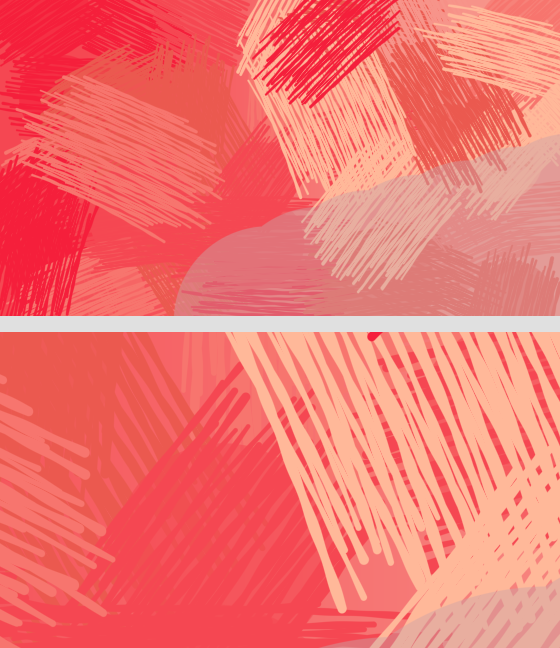
Top: the whole. Bottom: its middle third, enlarged.
This background is drawn by a Shadertoy shader. Its source:

```glsl
// Overlapping hatched crayon scribbles in crimson, coral and peach, with a dusky scalloped wash.
#define GRID_X 7
#define GRID_Y 5
#define SHUFFLE 12
#define SPACING 0.0165
#define STROKE_RADIUS 0.0043
#define STROKE_TILT 0.06
#define CROSS_TILT 0.09
#define BOW 0.12
#define DISC_SHARE 0.4
#define DUSK_AMOUNT 0.46
#define DUSK_COLOR vec3(0.80, 0.64, 0.65)
#define DUSK_RADIUS 0.3

const vec3 INKS[6] = vec3[6](
    vec3(0.96, 0.12, 0.23),   // crimson
    vec3(0.96, 0.28, 0.32),   // rose red
    vec3(0.92, 0.35, 0.31),   // coral
    vec3(0.97, 0.46, 0.43),   // salmon
    vec3(0.97, 0.58, 0.54),   // pink
    vec3(1.00, 0.72, 0.60));  // peach

float hash(vec2 p) {
    return fract(sin(dot(p, vec2(127.1, 311.7))) * 43758.5453);
}

float cover(float dist) {
    float px = 0.8 / iResolution.y;
    return 1.0 - smoothstep(-px, px, dist);
}

vec2 rotate(vec2 p, float a) {
    float c = cos(a), s = sin(a);
    return vec2(c * p.x + s * p.y, c * p.y - s * p.x);
}

// Distance to one family of ragged, nearly parallel strokes along x
float hatch(vec2 p, vec2 size, float seed) {
    p.y += BOW * p.x * p.x;
    float row = floor(p.y / SPACING);
    float dist = 1.0;
    for (int k = -2; k <= 2; k++) {
        float id = row + float(k);
        float across = (id + 0.5) * SPACING / size.y;
        if (abs(across) > 1.0) continue;
        vec2 key = vec2(id, seed);
        float shift = (hash(key + 0.3) - 0.5) * 0.35 * size.x;
        float reach = size.x * (0.7 + 0.3 * hash(key + 1.7)) * sqrt(1.0 - 0.6 * across * across);
        float tilt = (hash(key + 2.9) - 0.5) * STROKE_TILT;
        float mid = (id + 0.2 + 0.6 * hash(key + 4.1)) * SPACING;
        float radius = STROKE_RADIUS * (0.6 + 0.7 * hash(key + 5.3));
        radius *= 1.0 + 0.15 * sin(p.x * 90.0 + id * 2.0);
        vec2 q = vec2(p.x - shift, p.y - mid - tilt * p.x);
        q.x = max(abs(q.x) - reach, 0.0);
        dist = min(dist, length(q) - radius);
    }
    return dist;
}

// Two hatch passes at slightly different angles, like a hand going to and fro
void scribble(inout vec3 col, vec2 p, vec2 center, float degrees, vec2 size, vec3 ink, float seed) {
    p -= center;
    if (length(p) > length(size) * 1.25) return;
    p = rotate(p, radians(degrees));
    float dist = hatch(p, size, seed);
    dist = min(dist, hatch(rotate(p, CROSS_TILT), size * vec2(0.92, 1.0), seed + 17.0));
    col = mix(col, ink, cover(dist));
}

// Union of discs whose tops follow a rising curve
float duskWash(vec2 p) {
    float dist = 1.0;
    for (int i = 0; i < 7; i++) {
        float x = 0.85 + 0.16 * float(i);
        float top = 0.2 + 0.37 * pow((x - 0.7) / 1.08, 0.75);
        dist = min(dist, length(p - vec2(x, top - DUSK_RADIUS)) - DUSK_RADIUS);
    }
    return dist;
}

void mainImage(out vec4 fragColor, in vec2 fragCoord) {
    vec2 p = fragCoord / iResolution.y;
    float aspect = iResolution.x / iResolution.y;
    vec3 col = mix(INKS[1], INKS[4], smoothstep(0.1, 0.9, p.x / aspect));

    // Scattered patches in shuffled order, redder to the left
    int count = GRID_X * GRID_Y;
    for (int i = 0; i < count; i++) {
        int cell = (i * SHUFFLE) % count;
        vec2 id = vec2(cell % GRID_X, cell / GRID_X);
        vec2 jitter = vec2(hash(id + 0.7), hash(id + 9.2)) - 0.5;
        vec2 place = (id + 0.5 + 0.7 * jitter) / vec2(GRID_X, GRID_Y);
        vec2 center = place * vec2(aspect, 1.0);
        vec2 size = vec2(0.19 + 0.11 * hash(id + 3.3), 0.11 + 0.07 * hash(id + 6.1));
        float tone = 0.12 + 0.6 * place.x + 0.9 * (hash(id + 12.4) - 0.5);
        vec3 ink = INKS[int(clamp(tone, 0.0, 0.99) * 6.0)];
        if (hash(id + 21.8) < DISC_SHARE)
            col = mix(col, ink, 0.6 * cover(length(p - center) - size.y));
        scribble(col, p, center, 180.0 * hash(id + 15.6), size, ink, float(i) * 3.0 + 1.0);
    }

    // Large foreground scribbles
    scribble(col, p, vec2(1.43, 0.66), -62.0, vec2(0.28, 0.18), INKS[2], 201.0);
    scribble(col, p, vec2(0.10, 0.24), 72.0, vec2(0.30, 0.17), INKS[0], 207.0);
    scribble(col, p, vec2(0.39, 0.51), -27.0, vec2(0.34, 0.18), INKS[3], 213.0);
    scribble(col, p, vec2(1.60, 0.84), -18.0, vec2(0.26, 0.12), INKS[5], 219.0);
    scribble(col, p, vec2(1.05, 0.67), -68.0, vec2(0.34, 0.20), INKS[5], 225.0);
    scribble(col, p, vec2(1.04, 0.89), 42.0, vec2(0.27, 0.14), INKS[0], 231.0);

    col = mix(col, DUSK_COLOR, DUSK_AMOUNT * cover(duskWash(p)));
    fragColor = vec4(col, 1.0);
}
```
